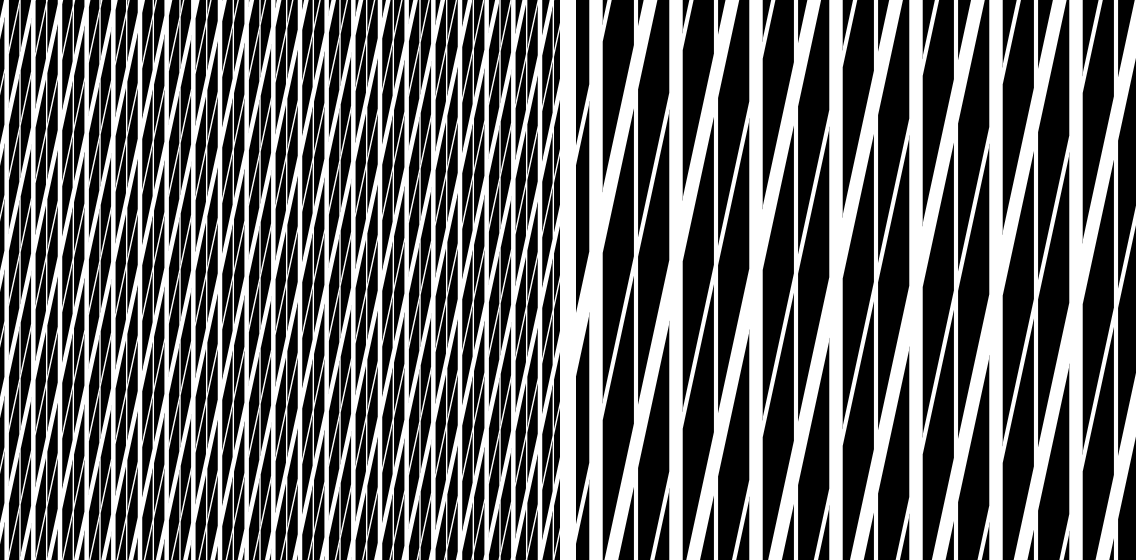
Left: the whole. Right: its middle third, enlarged.
Write a WebGL 1 fragment shader that draws this pattern.

```glsl
precision highp float;

#define REPEATS 21.0       // line pairs across the canvas
#define TILT_DEGREES 12.2  // lean of the second grating
#define THICK_WIDTH 0.168  // widths as a share of one repeat
#define THIN_WIDTH 0.052
#define THICK_PHASE 0.25   // line centres within one repeat
#define THIN_PHASE 0.75
#define INK vec3(0.0)
#define LINE vec3(1.0)

uniform vec2 u_resolution;

// Coverage of a repeated line, smoothed over one pixel
float stripe(float t, float centre, float width, float pixel) {
  float dist = abs(fract(t - centre + 0.5) - 0.5);
  return clamp((0.5 * width - dist) / pixel + 0.5, 0.0, 1.0);
}

// One thick and one thin line per repeat, measured across the lines
float grating(float across, float pixel) {
  float t = across * REPEATS + 0.5;
  float thick = stripe(t, THICK_PHASE, THICK_WIDTH, pixel);
  float thin = stripe(t, THIN_PHASE, THIN_WIDTH, pixel);
  return max(thick, thin);
}

void main() {
  float side = min(u_resolution.x, u_resolution.y);
  vec2 p = (gl_FragCoord.xy - 0.5 * u_resolution) / side;
  float pixel = REPEATS / side;

  // Upright grating and the same grating turned about the centre
  float tilt = radians(TILT_DEGREES);
  float upright = grating(p.x, pixel);
  float leaning = grating(dot(p, vec2(cos(tilt), -sin(tilt))), pixel);

  gl_FragColor = vec4(mix(INK, LINE, max(upright, leaning)), 1.0);
}
```
